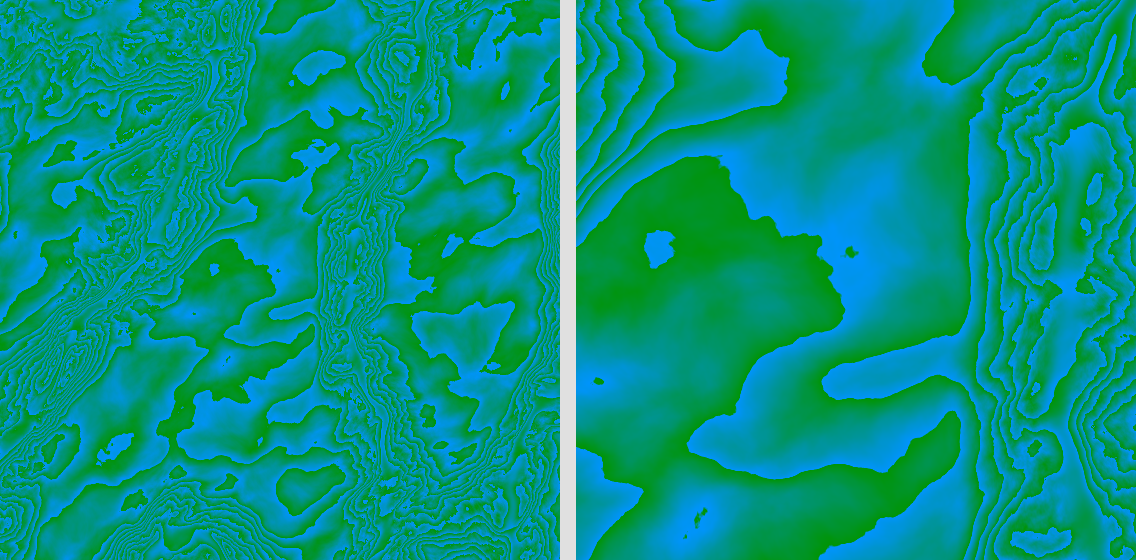
Left, the full canvas; right, a detail of the centre.
Write a Shadertoy shader that draws this texture.

```glsl
// Rough terrain heights shown as a repeating green-to-blue ramp.
// Diagonal fractal hills are cut by steep, winding valleys; each whole
// step of height wraps the ramp and leaves a crisp, jagged contour.

#define GRAIN_ANGLE 0.60
#define GRAIN_SCALE vec2(3.6, 8.0)
#define HILL_HEIGHT 2.3
#define ROUGH_HEIGHT 7.0
#define HILL_GAIN 0.43
#define ROUGH_GAIN 0.53
#define VALLEY_SCALE vec2(2.5, 1.5)
#define VALLEY_DEPTH 5.0
#define WARP 0.045
#define EDGE_SOFTNESS 0.5
#define GREEN_LEVEL 0.58
#define OCTAVES 8

// Pseudo-random unit vector for a lattice cell
vec2 cellGradient(vec2 cell) {
    uvec2 u = uvec2(ivec2(cell) + 4096);
    uint h = u.x * 1597334677u ^ u.y * 3812015801u;
    h = (h ^ (h >> 15)) * 2246822519u;
    h = (h ^ (h >> 13)) * 3266489917u;
    h ^= h >> 16;
    float angle = 6.28319 * float(h & 65535u) / 65536.0;
    return vec2(cos(angle), sin(angle));
}

float gradientNoise(vec2 p) {
    vec2 cell = floor(p), f = p - cell;
    vec2 s = f * f * f * (f * (f * 6.0 - 15.0) + 10.0);
    vec2 right = vec2(1, 0), up = vec2(0, 1);
    float a = dot(cellGradient(cell), f);
    float b = dot(cellGradient(cell + right), f - right);
    float c = dot(cellGradient(cell + up), f - up);
    float d = dot(cellGradient(cell + 1.0), f - 1.0);
    return mix(mix(a, b, s.x), mix(c, d, s.x), s.y);
}

// Octaves start stretched along the grain and become even when fine
float fractalHills(vec2 p, float gain) {
    float sum = 0.0, amplitude = 1.0;
    for (int i = 0; i < OCTAVES; i++) {
        sum += amplitude * gradientNoise(p);
        p = p * vec2(2.2, 1.88) + vec2(17.3, 9.7);
        amplitude *= gain;
    }
    return sum;
}

float terrainHeight(vec2 p) {
    // Bend the plane so hills and valleys wander
    vec2 bend = vec2(gradientNoise(p * 5.0 + 3.1), gradientNoise(p * 5.0 + 41.7));
    bend += 0.4 * vec2(gradientNoise(p * 15.0 + 8.3), gradientNoise(p * 15.0 + 27.9));
    p += WARP * bend;

    // Valley network: flat floor, steep rough walls, calm uplands
    float valley = abs(gradientNoise(p * VALLEY_SCALE + vec2(5.4, 2.2)));
    float rough = 1.0 - smoothstep(0.06, 0.27, valley);
    rough *= smoothstep(0.0, 0.045, valley);
    float walls = VALLEY_DEPTH * smoothstep(0.01, 0.24, valley);

    // Hills laid along the diagonal grain
    vec2 grain = vec2(cos(GRAIN_ANGLE), sin(GRAIN_ANGLE));
    vec2 q = vec2(dot(p, grain), dot(p, vec2(-grain.y, grain.x)));
    float hills = fractalHills(q * GRAIN_SCALE, mix(HILL_GAIN, ROUGH_GAIN, rough));
    return walls + hills * mix(HILL_HEIGHT, ROUGH_HEIGHT, rough);
}

// Running integral of fract(x), used to smooth the wrapped ramp
float rampIntegral(float x) {
    float f = fract(x);
    return 0.5 * (floor(x) + f * f);
}

void mainImage(out vec4 fragColor, in vec2 fragCoord) {
    vec2 p = fragCoord / iResolution.y;
    float height = terrainHeight(p);

    // Average the ramp over part of a pixel
    float width = clamp(EDGE_SOFTNESS * fwidth(height), 0.01, 0.6);
    float ramp = rampIntegral(height + 0.5 * width) - rampIntegral(height - 0.5 * width);
    float blue = clamp(ramp / width, 0.0, 1.0);

    fragColor = vec4(0.0, GREEN_LEVEL, mix(0.02, 0.99, blue), 1.0);
}
```
